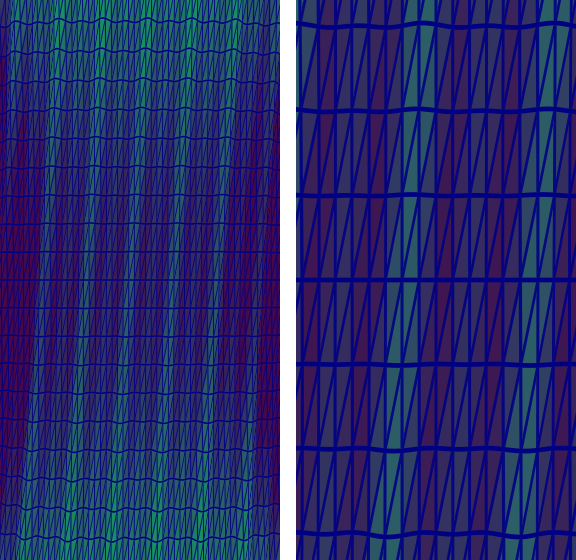
Left: the whole. Right: its middle third, enlarged.
A WebGL 2 fragment shader for this pattern:

```glsl
#version 300 es
precision highp float;
// A rippled saddle drawn as a blue triangle wireframe over flat height-tinted facets.

uniform vec2 u_resolution;
out vec4 fragColor;

const float TAU = 6.2831853;
const vec2 CELL = vec2(0.01, 0.0503);   // 50 columns, about 20 rows
const float RIPPLE_PERIOD = 0.077;
const float RIPPLE_SLANT = 0.068;
const float BULGE = 0.024;              // perspective scale per unit of height

const vec3 WIRE = vec3(0.0, 0.0, 0.51);
const vec3 PLUM = vec3(0.27, 0.03, 0.29);
const vec3 SLATE = vec3(0.20, 0.19, 0.38);
const vec3 TEAL = vec3(0.17, 0.37, 0.40);
const vec3 GREEN = vec3(0.10, 0.56, 0.37);

// Slanted ripple with a second harmonic: strong and weak crests alternate.
float ripple(vec2 q) {
    float phase = TAU * (q.x + 0.018 - RIPPLE_SLANT * q.y) / RIPPLE_PERIOD;
    return 0.22 * cos(phase) + 0.25 * cos(2.0 * phase);
}

// Rises toward top and bottom, drops toward the sides.
float surfaceHeight(vec2 q) {
    float rise = q.y / 0.47;
    float drop = q.x / 0.25;
    return rise * rise - 0.9 * drop * drop * drop * drop + ripple(q);
}

// Undo the perspective bulge by fixed-point iteration.
vec2 unproject(vec2 p) {
    vec2 q = p;
    for (int i = 0; i < 5; i++) {
        q = p / (1.0 + BULGE * surfaceHeight(q));
    }
    return q;
}

vec3 heightColor(float h) {
    vec3 color = mix(PLUM, SLATE, smoothstep(-0.5, 0.08, h));
    color = mix(color, TEAL, smoothstep(0.0, 0.55, h));
    return mix(color, GREEN, smoothstep(0.5, 1.3, h));
}

// Coverage of a line with the given half width, softened over one pixel.
float lineMask(float dist, float halfWidth, float pixel) {
    return clamp((halfWidth - dist) / pixel + 0.5, 0.0, 1.0);
}

// Centroid of the triangle that contains the grid position.
vec2 facetCenter(vec2 grid) {
    vec2 f = fract(grid);
    vec2 center = f.x > f.y ? vec2(2.0, 1.0) : vec2(1.0, 2.0);
    return (floor(grid) + center / 3.0) * CELL;
}

float wireMask(vec2 grid, float pixel) {
    vec2 f = fract(grid);
    vec2 edge = min(f, 1.0 - f) * CELL;
    float diagonal = abs(f.x - f.y) * CELL.x * CELL.y / length(CELL);
    float columns = lineMask(edge.x, 0.0009, pixel);
    float rows = lineMask(edge.y, 0.0014, pixel);
    float diagonals = lineMask(diagonal, 0.0008, pixel);
    return max(rows, 0.9 * max(columns, diagonals));
}

void main() {
    vec2 p = (gl_FragCoord.xy - 0.5 * u_resolution) / u_resolution.y;
    vec2 grid = unproject(p) / CELL;
    vec3 facet = heightColor(surfaceHeight(facetCenter(grid)));
    float wire = wireMask(grid, 1.0 / u_resolution.y);
    fragColor = vec4(mix(facet, WIRE, wire), 1.0);
}
```
